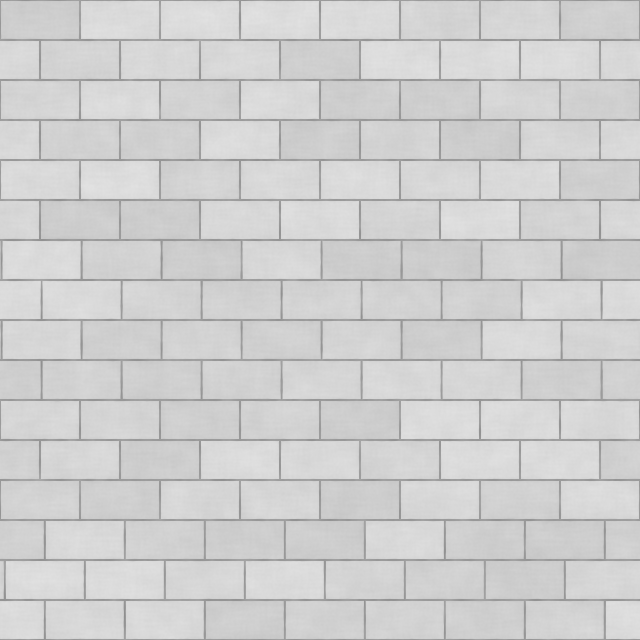
Write a WebGL 2 fragment shader that draws this texture.

```glsl
#version 300 es
precision highp float;

uniform vec2 u_resolution;
out vec4 outColor;

const vec2 BRICKS = vec2(8.0, 16.0);       // repeats across and down
const vec3 BRICK_COLOR = vec3(0.832);
const vec3 JOINT_COLOR = vec3(0.605);
const float JOINT_HALF_WIDTH = 0.00155;    // canvas units
const float JOINT_SOFTNESS = 0.0009;
const float EDGE_WOBBLE = 0.0005;
const float EDGE_SHADE = 0.022;
const float EDGE_SHADE_REACH = 0.0035;
const float TONE_SPREAD = 0.062;           // between the darkest and lightest brick
const float CLOUD_AMOUNT = 0.026;
const float STREAK_AMOUNT = 0.012;
const float GRAIN_AMOUNT = 0.010;
const float JOINT_STAIN = 0.07;
const float LOW_ROW_DRIFT = 0.06;          // joint shifts, in brick widths
const float MID_ROW_DRIFT = 0.02;

float hash(vec2 p) {
    vec3 q = fract(vec3(p.xyx) * 0.1031);
    q += dot(q, q.yzx + 33.33);
    return fract((q.x + q.y) * q.z);
}

vec2 gradient(vec2 cell) {
    float angle = 6.28318 * hash(cell);
    return vec2(cos(angle), sin(angle));
}

float gradientNoise(vec2 p) {
    vec2 i = floor(p);
    vec2 f = p - i;
    vec2 u = f * f * f * (f * (f * 6.0 - 15.0) + 10.0);
    float a = dot(gradient(i), f);
    float b = dot(gradient(i + vec2(1, 0)), f - vec2(1, 0));
    float c = dot(gradient(i + vec2(0, 1)), f - vec2(0, 1));
    float d = dot(gradient(i + vec2(1, 1)), f - vec2(1, 1));
    return mix(mix(a, b, u.x), mix(c, d, u.x), u.y);
}

// Half-brick bond with small shifts in the lower and middle courses
float rowOffset(float row) {
    float bond = 0.5 * (1.0 - mod(row, 2.0));
    float drift = LOW_ROW_DRIFT * step(row, 2.5)
                + MID_ROW_DRIFT * step(abs(row - 7.5), 2.0);
    return bond + drift;
}

// Surface brightness, with its own pattern on each brick
float brickSurface(vec2 uv, vec2 id) {
    vec2 p = uv + 7.0 * vec2(hash(id + 31.0), hash(id + 67.0));
    float tone = (hash(id + 11.0) - 0.5) * TONE_SPREAD;
    float clouds = gradientNoise(p * vec2(16.0, 22.0))
                 + 0.5 * gradientNoise(p * 47.0);
    float streaks = gradientNoise(p * vec2(30.0, 190.0))
                  + 0.6 * gradientNoise(p * vec2(170.0, 28.0));
    float grain = gradientNoise(p * 230.0);
    return tone + clouds * CLOUD_AMOUNT + streaks * STREAK_AMOUNT
         + grain * GRAIN_AMOUNT;
}

void main() {
    vec2 uv = gl_FragCoord.xy / u_resolution;
    float pixel = 1.0 / min(u_resolution.x, u_resolution.y);

    // Brick layout
    vec2 grid = uv * BRICKS;
    float row = floor(grid.y);
    grid.x -= rowOffset(row);
    vec2 id = vec2(mod(floor(grid.x), BRICKS.x), row);
    vec2 local = fract(grid);

    // Distance to the nearest joint, slightly uneven along its length
    vec2 gap = min(local, 1.0 - local) / BRICKS;
    float edge = min(gap.x, gap.y);
    float wobble = gradientNoise(uv * 60.0) + 0.5 * gradientNoise(uv * 150.0);
    edge += wobble * EDGE_WOBBLE;

    // Brick face with softly shaded borders
    vec3 face = BRICK_COLOR + brickSurface(uv, id);
    face -= EDGE_SHADE * exp(-max(edge, 0.0) / EDGE_SHADE_REACH);

    // Joint with faint stains
    vec3 joint = JOINT_COLOR + JOINT_STAIN * gradientNoise(uv * 38.0 + 5.0);
    float blur = max(JOINT_SOFTNESS, 0.6 * pixel);
    float cover = 1.0 - smoothstep(JOINT_HALF_WIDTH - blur,
                                   JOINT_HALF_WIDTH + blur, edge);

    outColor = vec4(mix(face, joint, cover), 1.0);
}
```
